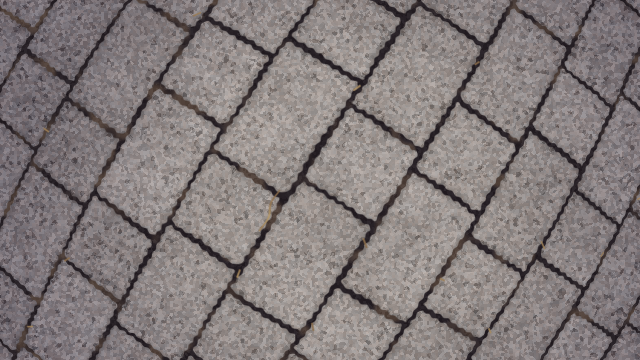
Reproduce this texture procedurally as a WebGL 1 fragment shader.

```glsl
precision highp float;
// Weathered concrete paving: slanted columns of alternating long and square
// stones with scalloped edges, bent by a lens curve. Each stone is a rounded box
// in column space; cellular grain, dirt, dry litter and a vignette are layered on.
uniform vec2 u_resolution;

const vec2 CELL_SIZE = vec2(0.25, 0.64);  // column width, stone pair length
const float LONG_HALF = 0.305;            // half of a long stone, in pairs
const float SQUARE_HALF = 0.195;
const float JOINT_HALF = 0.0072;
const float TAU = 6.28319;

float hash(vec2 p) {
  vec3 q = fract(p.xyx * 0.1031);
  q += dot(q, q.yzx + 33.33);
  return fract((q.x + q.y) * q.z);
}

float noise(vec2 p) {
  vec2 i = floor(p), f = fract(p);
  f = f * f * (3.0 - 2.0 * f);
  return mix(mix(hash(i), hash(i + vec2(1.0, 0.0)), f.x),
             mix(hash(i + vec2(0.0, 1.0)), hash(i + 1.0), f.x), f.y);
}

// Random value of the nearest scattered pebble
float pebbles(vec2 p) {
  vec2 base = floor(p);
  float nearest = 9.0, value = 0.0;
  for (int y = -1; y <= 1; y++) {
    for (int x = -1; x <= 1; x++) {
      vec2 id = base + vec2(float(x), float(y));
      vec2 away = id + vec2(hash(id + 7.1), hash(id + 41.7)) - p;
      float d = dot(away, away);
      if (d < nearest) { nearest = d; value = hash(id + 93.3); }
    }
  }
  return value;
}

float roundBox(vec2 p, vec2 halfSize, float radius) {
  vec2 q = abs(p) - halfSize + radius;
  return length(max(q, 0.0)) + min(max(q.x, q.y), 0.0) - radius;
}

float segment(vec2 p, vec2 a, vec2 b) {
  vec2 ab = b - a;
  return length(p - a - ab * clamp(dot(p - a, ab) / dot(ab, ab), 0.0, 1.0));
}

// Canvas position to (column, stone pair) through barrel curve and skew
vec2 toPaving(vec2 p) {
  vec2 q = p * (1.0 + 0.3 * dot(p, p));
  return vec2(1.2 + 3.3 * q.x - 2.17 * q.y + 0.1 * q.x * q.x - 0.13 * q.x * q.y,
              -0.157 + 0.85 * q.x + 1.31 * q.y);
}

// Interlocking teeth along the stone edges
vec2 scallop(vec2 paving) {
  vec2 along = paving.yx * CELL_SIZE.yx;
  vec2 teeth = sin(along * TAU / 0.031 + 2.0 * noise(paving * 5.0));
  return paving + (0.0024 * teeth + 0.006 * (noise(paving * 9.0) - 0.5)) / CELL_SIZE;
}

// Uneven laying of the columns
float columnSlip(float column) {
  return 0.5 * mod(column, 2.0) - 0.2 * step(1.5, abs(column))
       + 0.57 * step(column, -2.5);
}

// Signed distance to the stone in x, stone identity in yz
vec3 stone(vec2 paving) {
  float column = floor(paving.x);
  float run = paving.y - columnSlip(column);
  float pair = floor(run + LONG_HALF);
  float isSquare = step(LONG_HALF, run - pair);
  vec2 local = vec2(paving.x - column - 0.5, run - pair - 0.5 * isSquare);
  vec2 halfSize = vec2(0.5, mix(LONG_HALF, SQUARE_HALF, isSquare));
  float d = roundBox(local * CELL_SIZE, halfSize * CELL_SIZE - JOINT_HALF, 0.011);
  return vec3(d, column, pair * 2.0 + isSquare);
}

// Distance to sparse slivers of dry leaf lying near the column joints
float litter(vec2 paving) {
  vec2 id = vec2(floor(paving.x + 0.5), floor(paving.y * 2.0));
  vec2 center = vec2(id.x + 0.2 * (hash(id + 5.0) - 0.5),
                     (id.y + 0.3 + 0.4 * hash(id + 9.0)) * 0.5);
  float angle = TAU * hash(id + 17.0);
  vec2 reach = vec2(cos(angle), sin(angle)) * mix(0.006, 0.014, hash(id + 23.0));
  float d = segment((paving - center) * CELL_SIZE, -reach, reach) - 0.0028;
  return mix(1.0, d, step(0.68, hash(id + 31.0)));
}

void main() {
  vec2 p = (gl_FragCoord.xy - 0.5 * u_resolution) / u_resolution.y;
  float soft = max(1.0 / u_resolution.y, 0.0024);
  vec2 paving = toPaving(p);
  vec3 block = stone(scallop(paving));
  float edge = block.x + 0.005 * (noise(p * 17.0) - 0.5);

  // Stone face: vignette, tint per stone, stains and aggregate
  float rim = smoothstep(0.3, 1.05, length(p - vec2(0.08, -0.06)));
  vec3 face = mix(vec3(0.615, 0.585, 0.57), vec3(0.46, 0.43, 0.455), rim);
  face += 0.04 * (hash(block.yz + 60.0) - 0.5);
  face += 0.05 * (noise(p * 7.0) - 0.5) + 0.05 * (noise(p * 38.0) - 0.5);
  float grain = pebbles(p * 125.0);
  face += 0.15 * (grain - 0.5) - 0.12 * smoothstep(0.9, 0.95, pebbles(p * 95.0 + 50.0));
  face += vec3(0.025, 0.0, -0.015) * (hash(floor(p * 110.0) + 300.0) - 0.5);
  face *= 1.0 - 0.13 * smoothstep(-0.018, 0.0, edge);

  // Joint: deep shade with patches of brown soil
  float soil = smoothstep(0.5, 0.9, noise(p * 24.0 + 70.0));
  vec3 joint = mix(vec3(0.15, 0.125, 0.145), vec3(0.32, 0.26, 0.23), soil);
  joint += 0.06 * (grain - 0.5);
  vec3 color = mix(face, joint, smoothstep(-soft, soft, edge));

  // Dry leaves and one bent twig
  vec3 straw = mix(vec3(0.48, 0.36, 0.25), vec3(0.72, 0.6, 0.4), noise(p * 30.0));
  float twig = segment(p + vec2(0.005 * sin(p.y * 75.0), 0.0),
                       vec2(-0.117, -0.03), vec2(-0.163, -0.14)) - 0.0026;
  float dry = min(litter(paving), twig);
  color = mix(color, straw, 0.85 * (1.0 - smoothstep(-soft, soft, dry)));
  gl_FragColor = vec4(color, 1.0);
}
```
